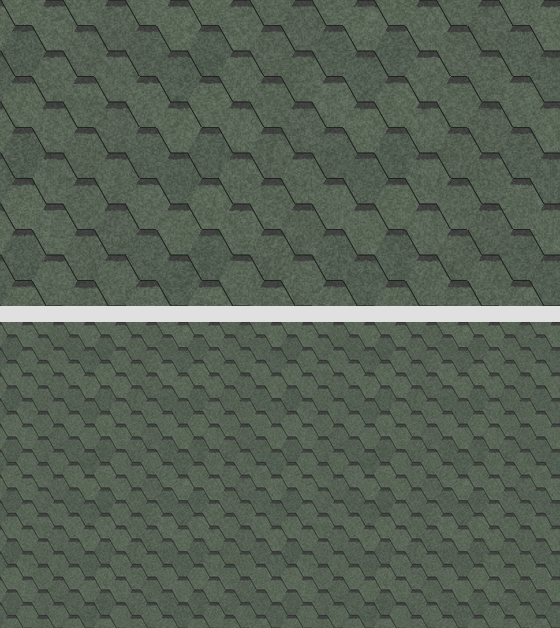
Top: one tile. Bottom: repeated 2 by 2.
Reproduce this pattern procedurally as a Shadertoy shader.

```glsl
// Green hexagonal roof shingles with dark shadow bands, thin cut lines and mineral grain

float hash(vec2 p) {
    return fract(sin(dot(p, vec2(12.9898, 78.233))) * 43758.5453);
}

// Value noise on a grid of n cells that wraps at the canvas edges
float noise(vec2 uv, vec2 n) {
    vec2 g = uv * n, i = floor(g), f = fract(g);
    f = f * f * (3.0 - 2.0 * f);
    float a = hash(mod(i, n));
    float b = hash(mod(i + vec2(1, 0), n));
    float c = hash(mod(i + vec2(0, 1), n));
    float d = hash(mod(i + vec2(1, 1), n));
    return mix(mix(a, b, f.x), mix(c, d, f.x), f.y);
}

// Distance to the slanted sides of a hexagon of height 1, positive inside
float slantDistance(vec2 c) {
    return (0.365 - 0.46 * abs(c.y) - abs(c.x)) * 0.871;
}

void mainImage(out vec4 fragColor, in vec2 fragCoord) {
    vec2 uv = fragCoord / iResolution.xy;
    float px = 9.0 / iResolution.x;

    // Two interleaved lattices of hexagons, 9 across and 6 down, y pointing down
    vec2 p = vec2(uv.x, 1.0 - uv.y) * vec2(9, 6) - vec2(0.378, 0.0);
    vec2 id = round(p);
    if (slantDistance(p - id) < 0.0) id = floor(p) + 0.5;
    vec2 c = p - id;
    float slant = slantDistance(c);
    float flatEdge = (0.5 - abs(c.y)) * 0.816;

    // Tone of each shingle, in a blend of 3 by 2 cells
    vec2 key = mod(id, vec2(3, 2));
    float tone = hash(key + 3.7);
    vec3 color = mix(vec3(0.322, 0.364, 0.318), vec3(0.357, 0.407, 0.345), tone);

    // Soft mottling and granules
    float mottle = noise(uv, vec2(36, 20)) - 0.5;
    float fine = noise(uv, vec2(410, 224)) - 0.5;
    float coarse = noise(uv + 0.37, vec2(210, 115)) - 0.5;
    color += 0.018 * mottle + 0.105 * fine + 0.04 * coarse;

    // Ragged shadow band under the upper edge
    float depth = 0.115 + 0.025 * hash(key + 9.1) + 0.035 * (noise(uv, vec2(270, 90)) - 0.5);
    float band = 1.0 - smoothstep(-0.018, 0.018, c.y + 0.5 - depth);
    band *= smoothstep(-0.5 * px, 0.5 * px, slant);
    vec3 bandColor = vec3(0.245, 0.25, 0.245) + 0.07 * fine;
    color = mix(color, bandColor, band * 0.95);

    // Cut lines: flat edges and the slanted sides that fall to the right
    float edge = c.x * c.y < 0.0 ? min(slant, flatEdge) : flatEdge;
    float line = 1.0 - smoothstep(0.009 - 0.5 * px, 0.009 + 0.5 * px, edge);
    color = mix(color, vec3(0.11, 0.13, 0.11), line * 0.92);

    fragColor = vec4(color, 1.0);
}
```
